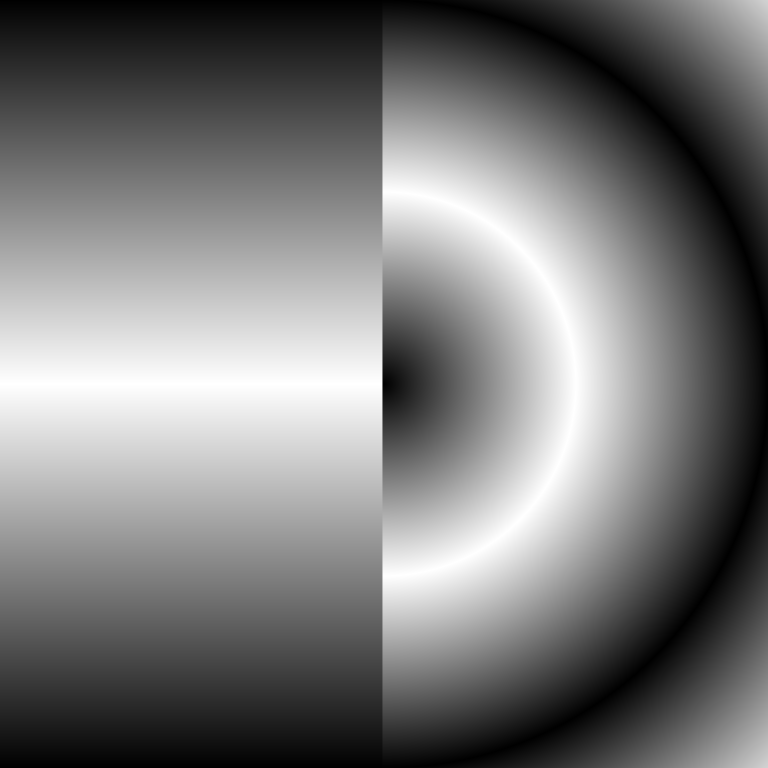
This background is drawn by a three.js fragment shader. Its source:

```glsl
varying vec2 vUv;

const vec2 RING_CENTER = vec2(0.5);
const float SEAM_X = 0.498;
const float SEAM_SOFTNESS = 0.001;

// Triangle wave: 0 at whole multiples of the period, 1 halfway between
float triangleWave(float position, float period) {
  return 1.0 - abs(2.0 * fract(position / period) - 1.0);
}

// Horizontal band, brightest at mid height
float linearBand(vec2 point, float period) {
  return triangleWave(point.y, period);
}

// Concentric rings around a dark center
float radialRings(vec2 point, vec2 center, float period) {
  return triangleWave(distance(point, center), period);
}

// Soft vertical split: 0 on the left, 1 on the right
float splitMask(float x, float seam, float softness) {
  return smoothstep(seam - softness, seam + softness, x);
}

void main() {
  float band = linearBand(vUv, 1.0);
  float rings = radialRings(vUv, RING_CENTER, 0.5);
  float rightHalf = splitMask(vUv.x, SEAM_X, SEAM_SOFTNESS);
  gl_FragColor = vec4(vec3(mix(band, rings, rightHalf)), 1.0);
}
```
